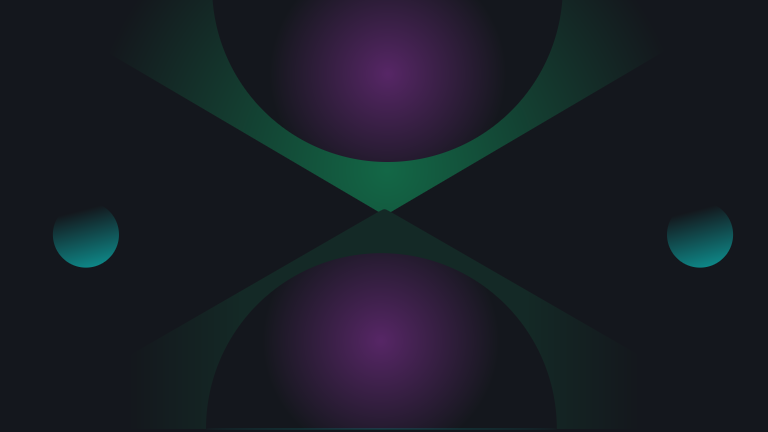
Give the GLSL for this background, as a WebGL 1 fragment shader.

```glsl
precision highp float;
// Dark stage with two facing wedges of green light, each holding a large dark
// disc with a violet glow, and a teal-shaded ball at either side.
// Built from signed distances, with linear and radial fades laid back to front.

uniform vec2 u_resolution;

// Lengths are in canvas heights, measured from the centre, y up.
const vec3 NIGHT = vec3(0.078, 0.091, 0.112);
const vec3 GREEN = vec3(0.075, 0.405, 0.275);
const vec3 VIOLET = vec3(0.340, 0.150, 0.400);
const vec3 TEAL = vec3(0.055, 0.530, 0.530);

const vec2 UPPER_APEX = vec2(0.002, 0.001);
const vec2 LOWER_APEX = vec2(0.001, 0.0180);
const float UPPER_SLOPE = 0.588;
const float LOWER_SLOPE = 0.577;
const float TIP_ROUNDING = 0.004;

const vec2 UPPER_DISC = vec2(0.008, 0.531);
const vec2 LOWER_DISC = vec2(-0.006, -0.492);
const float DISC_RADIUS = 0.406;

const vec2 UPPER_GLOW = vec2(0.009, 0.329);
const vec2 LOWER_GLOW = vec2(-0.007, -0.289);
const float GLOW_RADIUS = 0.275;

const vec2 BEAM_CENTRE = vec2(0.007, 0.106);
const float BEAM_RADIUS = 0.70;
const float REFLECTION = 0.22;
const float REFLECTION_INNER = 0.33;
const float REFLECTION_OUTER = 0.59;

const float FLOOR_Y = -0.493;
const float FLOOR_LINE = 0.0012;

const vec2 BALL_CENTRE = vec2(0.0208, -0.043);
const float BALL_SPACING = 0.7108;
const float BALL_RADIUS = 0.0765;
const vec2 BALL_LIGHT = vec2(0.25, -0.968);

// Coverage of a shape from its signed distance, smoothed over one pixel.
float cover(float dist) {
  return clamp(0.5 - dist * u_resolution.y, 0.0, 1.0);
}

float circle(vec2 p, vec2 centre, float radius) {
  return length(p - centre) - radius;
}

// Wedge opening upward from the origin, with a rounded tip.
float wedge(vec2 p, float slope, float rounding) {
  float side = sqrt(p.x * p.x + rounding * rounding);
  return (slope * side - p.y) * inversesqrt(1.0 + slope * slope);
}

float radialFade(vec2 p, vec2 centre, float radius) {
  return clamp(1.0 - length(p - centre) / radius, 0.0, 1.0);
}

vec3 glowingDisc(vec2 p, vec2 glowCentre) {
  return mix(NIGHT, VIOLET, radialFade(p, glowCentre, GLOW_RADIUS));
}

void main() {
  vec2 p = (gl_FragCoord.xy - 0.5 * u_resolution) / u_resolution.y;
  vec3 color = NIGHT;

  // Upper wedge and its disc
  vec3 beam = mix(NIGHT, GREEN, radialFade(p, BEAM_CENTRE, BEAM_RADIUS));
  color = mix(color, beam, cover(wedge(p - UPPER_APEX, UPPER_SLOPE, 0.0)));
  color = mix(color, glowingDisc(p, UPPER_GLOW),
              cover(circle(p, UPPER_DISC, DISC_RADIUS)));

  // Lower wedge and its disc, both cut off at the floor
  float aboveFloor = cover(FLOOR_Y - p.y);
  float sideFade = clamp((REFLECTION_OUTER - abs(p.x)) /
                         (REFLECTION_OUTER - REFLECTION_INNER), 0.0, 1.0);
  vec3 reflection = mix(NIGHT, GREEN, REFLECTION * sideFade);
  vec2 flipped = vec2(p.x - LOWER_APEX.x, LOWER_APEX.y - p.y);
  color = mix(color, reflection,
              aboveFloor * cover(wedge(flipped, LOWER_SLOPE, TIP_ROUNDING)));
  color = mix(color, glowingDisc(p, LOWER_GLOW),
              aboveFloor * cover(circle(p, LOWER_DISC, DISC_RADIUS)));

  // Thin light along the floor
  float line = cover(abs(p.y - FLOOR_Y) - FLOOR_LINE);
  float lineFade = clamp(1.0 - abs(p.x - LOWER_DISC.x) / DISC_RADIUS, 0.0, 1.0);
  color = mix(color, TEAL, 0.5 * line * sqrt(lineFade));

  // Side balls, lit from below
  vec2 q = p - BALL_CENTRE;
  q.x -= q.x < 0.0 ? -BALL_SPACING : BALL_SPACING;
  float shade = clamp((dot(q, BALL_LIGHT) / BALL_RADIUS + 0.75) / 1.75, 0.0, 1.0);
  color = mix(color, TEAL, shade * cover(length(q) - BALL_RADIUS));

  gl_FragColor = vec4(color, 1.0);
}
```
